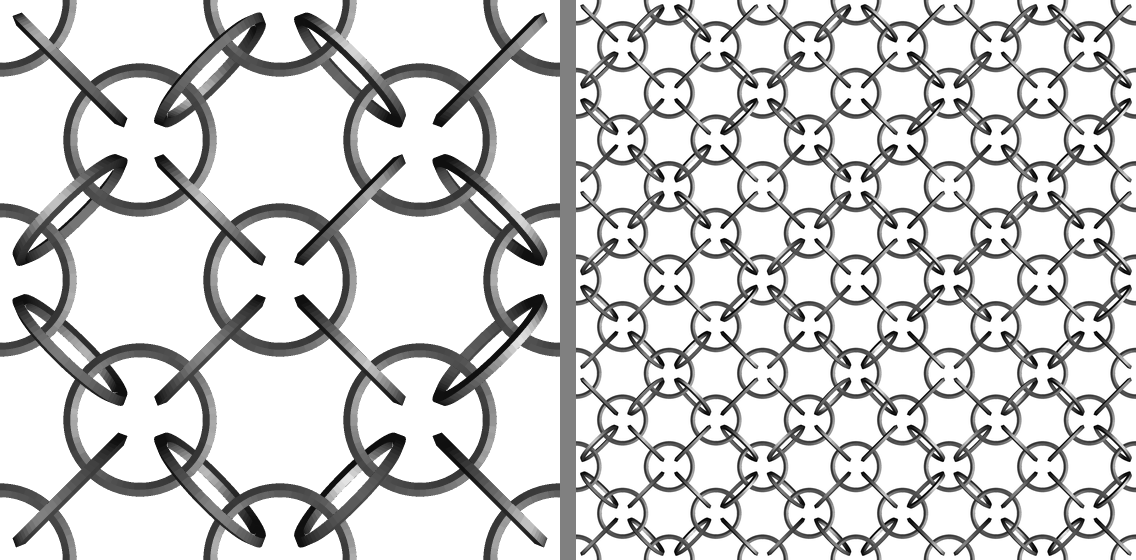
Left, the tile; right, the same tile 3 across and 3 down.
This pattern is drawn by a WebGL 2 fragment shader. Its source:

```glsl
#version 300 es
precision highp float;

uniform vec2 u_resolution;
out vec4 fragColor;

const float PI = 3.14159265;
const float CELLS = 4.0;            // links across and down
const float RADIUS = 0.1245;        // centre line of every ring
const float HALF_SIDE = 0.0085;     // half side of the square wire
const float FLAT_TWIST = 0.785398;  // wire twist of rings lying flat
const float LINK_TWIST = 0.42;      // wire twist of upright links
const float EYE_DISTANCE = 2.0;
const float FACETS = 72.0;
const float FACET_VARIATION = 0.035;
const float GLOSS = 9.0;
const float HIGHLIGHT = 0.45;
const vec2 FLAT_GLEAM = vec2(0.48, -0.10);
const vec2 LINK_GLEAM = vec2(0.15, 0.12);
const vec3 BACKGROUND = vec3(1.0);
const float NEAR_Z = 0.16;
const int MARCH_STEPS = 64;
const float HIT = 0.0003;
const int SAMPLES = 3;              // per side, for smooth edges

float hash(vec3 p) {
    p = fract(p * vec3(0.1031, 0.1030, 0.0973));
    p += dot(p, p.yzx + 33.33);
    return fract((p.x + p.y) * p.z);
}

// Wire section coordinates, turned by the twist
vec2 sectionPoint(vec3 p, vec2 turn) {
    vec2 q = vec2(length(p.xy) - RADIUS, p.z);
    return vec2(dot(q, turn), dot(q, vec2(-turn.y, turn.x)));
}

// Grey of polished steel for a surface normal
float steel(vec3 n, vec2 gleam) {
    float base = 0.45 * n.z + 0.10 * n.x - 0.07 * n.y - 0.02;
    float shine = max(dot(n, normalize(vec3(gleam, 1.0))), 0.0);
    return max(base, 0.06) + HIGHLIGHT * pow(shine, GLOSS);
}

// Marches down one ring; frame rows are its axes. Returns grey and height.
vec2 traceRing(vec2 p, mat3 frame, vec2 lean, float twist, vec2 gleam, vec2 id) {
    vec2 turn = vec2(cos(twist), sin(twist));
    float z = NEAR_Z;
    for (int i = 0; i < MARCH_STEPS; i++) {
        vec3 local = vec3(p - lean * z, z) * frame;
        vec2 s = sectionPoint(local, turn);
        float d = max(abs(s.x), abs(s.y)) - HALF_SIDE;
        if (d < HIT) {
            float facet = mod(floor(atan(local.y, local.x) / (2.0 * PI) * FACETS), FACETS);
            float angle = (facet + 0.5) * 2.0 * PI / FACETS;
            vec2 face = abs(s.x) > abs(s.y) ? sign(s.x) * turn
                                            : sign(s.y) * vec2(-turn.y, turn.x);
            vec3 normal = frame * vec3(face.x * cos(angle), face.x * sin(angle), face.y);
            float grey = steel(normal, gleam);
            grey *= 1.0 + FACET_VARIATION * 2.0 * (hash(vec3(id, facet)) - 0.5);
            return vec2(grey, z);
        }
        z -= d * 0.95;
        if (z < -NEAR_Z) break;
    }
    return vec2(1.0, -1.0);
}

// Flat rings on a staggered lattice
vec2 flatRing(vec2 uv) {
    vec2 corner = floor(uv * 2.0 + 0.5) * 0.5;
    vec2 middle = (floor(uv * 2.0) + 0.5) * 0.5;
    vec2 center = distance(uv, corner) < distance(uv, middle) ? corner : middle;
    vec2 id = mod(floor(center * CELLS + 0.5), CELLS);
    vec2 gleam = FLAT_GLEAM + 0.12 * (hash(vec3(id, 91.0)) - 0.5);
    return traceRing(uv - center, mat3(1.0), vec2(0.0), FLAT_TWIST, gleam, id);
}

// Upright links on alternating diagonals, leaning away from the centre
vec2 uprightLink(vec2 uv) {
    vec2 id = floor(uv * CELLS);
    vec2 center = (id + 0.5) / CELLS;
    vec2 offset = center - 0.5;
    bool rising = mod(id.x + id.y, 2.0) < 0.5;
    vec2 along = normalize(vec2(1.0, rising ? 1.0 : -1.0));
    vec2 across = vec2(-along.y, along.x);
    if (rising && offset.x + offset.y > 0.0) across = -across;
    mat3 frame = mat3(vec3(along, 0.0), vec3(0.0, 0.0, 1.0), vec3(across, 0.0));
    return traceRing(uv - center, frame, offset / EYE_DISTANCE, LINK_TWIST,
                     LINK_GLEAM + offset, id + 10.0);
}

vec3 chain(vec2 uv) {
    vec2 ring = flatRing(uv);
    vec2 link = uprightLink(uv);
    vec2 top = link.y > ring.y ? link : ring;
    return top.y < -0.5 ? BACKGROUND : vec3(clamp(top.x, 0.0, 1.0));
}

void main() {
    vec3 color = vec3(0.0);
    for (int j = 0; j < SAMPLES; j++) {
        for (int i = 0; i < SAMPLES; i++) {
            vec2 jitter = (vec2(i, j) + 0.5) / float(SAMPLES) - 0.5;
            color += chain(fract((gl_FragCoord.xy + jitter) / u_resolution));
        }
    }
    fragColor = vec4(color / float(SAMPLES * SAMPLES), 1.0);
}
```
